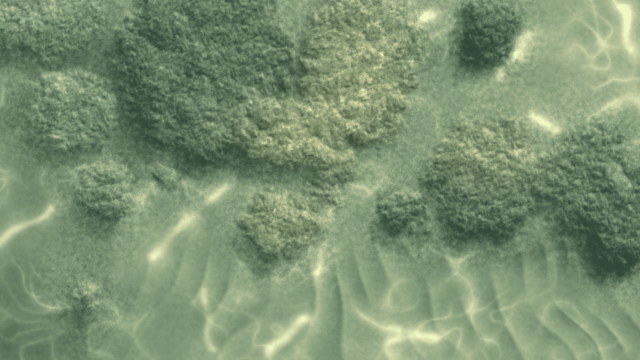
Write a Shadertoy shader that draws this texture.

```glsl
// Sunlit reef rocks on a rippled sandy seabed, seen through shallow green water.
// Warped ellipses pile into a height field, lit by its slope and by a shadow sample;
// gradient noise adds lumps and grain, while ridged noise and segments make caustics.

const vec2 LIGHT = vec2(0.45, 0.89);

// Each rock is centre.xy, radius.zw in canvas heights.
const vec4 BOULDERS[10] = vec4[10](
    vec4(0.57, 0.83, 0.26, 0.28), vec4(0.78, 0.63, 0.18, 0.12),
    vec4(1.00, 0.82, 0.19, 0.24), vec4(0.93, 0.55, 0.09, 0.08),
    vec4(1.35, 0.50, 0.19, 0.18), vec4(1.62, 0.50, 0.14, 0.18),
    vec4(1.74, 0.41, 0.13, 0.18), vec4(1.34, 0.90, 0.10, 0.12),
    vec4(0.20, 0.69, 0.14, 0.12), vec4(0.10, 0.94, 0.21, 0.12));
const vec4 STONES[6] = vec4[6](
    vec4(0.78, 0.38, 0.12, 0.10), vec4(0.89, 0.46, 0.06, 0.06),
    vec4(1.12, 0.41, 0.09, 0.09), vec4(0.29, 0.46, 0.10, 0.11),
    vec4(0.24, 0.18, 0.05, 0.07), vec4(0.46, 0.49, 0.035, 0.04));

// Dim hollows and overhangs: centre.xy, radius.zw.
const vec4 HOLLOWS[8] = vec4[8](
    vec4(0.60, 0.52, 0.15, 0.05), vec4(1.42, 0.31, 0.24, 0.05),
    vec4(0.38, 0.64, 0.07, 0.12), vec4(0.29, 0.83, 0.08, 0.10),
    vec4(0.80, 0.80, 0.04, 0.09), vec4(0.98, 0.61, 0.05, 0.03),
    vec4(1.68, 0.27, 0.12, 0.06), vec4(1.32, 0.88, 0.10, 0.10));

// Each sun streak runs from xy to zw.
const vec4 STREAKS[11] = vec4[11](
    vec4(0.43, 0.29, 0.62, 0.48), vec4(0.00, 0.33, 0.14, 0.42),
    vec4(0.87, 0.25, 0.93, 0.42), vec4(0.75, 0.02, 0.84, 0.11),
    vec4(1.08, 0.89, 1.20, 0.96), vec4(1.48, 0.69, 1.54, 0.64),
    vec4(1.39, 0.79, 1.46, 0.90), vec4(1.73, 0.97, 1.77, 0.80),
    vec4(1.09, 0.05, 1.20, 0.06), vec4(0.57, 0.20, 0.59, 0.04),
    vec4(0.34, 0.40, 0.42, 0.50));

vec2 hashGradient(vec2 cell) {
    vec2 s = vec2(dot(cell, vec2(127.1, 311.7)), dot(cell, vec2(269.5, 183.3)));
    return 2.0 * fract(sin(s) * 43758.5) - 1.0;
}
float gradientNoise(vec2 p) {
    vec2 i = floor(p), f = p - i, e = vec2(1.0, 0.0);
    vec2 u = f * f * f * (f * (f * 6.0 - 15.0) + 10.0);
    float low = mix(dot(hashGradient(i), f), dot(hashGradient(i + e), f - e), u.x);
    float high = mix(dot(hashGradient(i + e.yx), f - e.yx),
                     dot(hashGradient(i + 1.0), f - 1.0), u.x);
    return mix(low, high, u.y);
}
// Octaves of noise in x; rounded lumps parted by creases in y.
vec2 octaves(vec2 p) {
    vec2 sum = vec2(0.0);
    float amp = 0.5;
    for (int i = 0; i < 4; i++) {
        float n = gradientNoise(p);
        sum += amp * vec2(n, abs(n));
        p = mat2(1.6, 1.2, -1.2, 1.6) * p + 3.7;
        amp *= 0.58;
    }
    return sum;
}
float fbm(vec2 p) { return octaves(p).x; }

float glow(vec2 p, vec4 spot) {
    vec2 q = (p - spot.xy) / spot.zw;
    return exp(-dot(q, q));
}
// Folds one rock into (greatest depth inside, piled height).
vec2 addRock(vec2 pile, vec2 p, vec4 rock) {
    float depth = (1.0 - length((p - rock.xy) / rock.zw)) * min(rock.z, rock.w);
    float t = 1.0 - clamp(depth / 0.09, 0.0, 1.0);
    return vec2(max(pile.x, depth), pile.y + 0.055 * (1.0 - t * t));
}
vec2 rockPile(vec2 p) {
    vec2 q = p + 0.11 * vec2(fbm(p * 6.0), fbm(p * 6.0 + 19.0));
    vec2 pile = vec2(-1.0, 0.0);
    for (int i = 0; i < 10; i++) pile = addRock(pile, q, BOULDERS[i]);
    for (int i = 0; i < 6; i++) pile = addRock(pile, q, STONES[i]);
    pile.y += 0.13 * octaves(p * 8.0).y * smoothstep(-0.01, 0.04, pile.x);
    return pile;
}
float sandRipples(vec2 p) {
    float slope = mix(-0.7, 0.5, smoothstep(0.5, 1.2, p.x));
    float f = fract((p.x + slope * (p.y - 0.2)) * 11.0 + 1.4 * gradientNoise(p * 4.0));
    float profile = smoothstep(0.0, 0.2, f) * (1.0 - f) - 0.4;
    return profile * smoothstep(-0.35, 0.3, gradientNoise(p * 7.0 + 2.0));
}
float causticNet(vec2 p, float scale) {
    p += 0.06 * vec2(gradientNoise(p * 6.0), gradientNoise(p * 6.0 + 8.0));
    float ridge = 1.0 - abs(gradientNoise(p * scale));
    return pow(ridge, 11.0) * smoothstep(-0.15, 0.4, gradientNoise(p * 5.0 + scale));
}
float sunStreaks(vec2 p) {
    p += 0.03 * vec2(gradientNoise(p * 11.0), gradientNoise(p * 11.0 + 4.0));
    float sum = 0.0;
    for (int i = 0; i < 11; i++) {
        vec2 a = STREAKS[i].xy, along = STREAKS[i].zw - a;
        float t = clamp(dot(p - a, along) / dot(along, along), 0.0, 1.0);
        float d = length(p - a - along * t);
        sum += 0.8 * exp(-d * d / 0.0002) + 0.4 * exp(-d * d / 0.003);
    }
    return sum * clamp(0.75 + 1.4 * gradientNoise(p * 13.0), 0.1, 1.4);
}

void mainImage(out vec4 fragColor, in vec2 fragCoord) {
    vec2 p = fragCoord / iResolution.y;
    vec2 pile = rockPile(p);
    float rock = smoothstep(-0.01, 0.03, pile.x);
    float shadow = smoothstep(0.01, 0.08, rockPile(p + LIGHT * 0.06).y - pile.y);
    float grain = fbm(p * 70.0);

    // Sand: broad light, ripples, caustics and grit near the rocks.
    float sand = 0.59 - 0.15 * glow(p, vec4(0.0, 0.03, 0.35, 0.25))
               - 0.11 * glow(p, vec4(0.1, 0.7, 0.35, 0.28))
               + 0.06 * glow(p, vec4(1.65, 0.9, 0.35, 0.3));
    float rippleZone = (1.0 - smoothstep(0.25, 0.42, p.y)) * smoothstep(0.1, 0.8, p.x);
    sand += 0.2 * sandRipples(p) * rippleZone + 0.13 * fbm(p * 6.0);
    sand *= 1.0 - 0.22 * shadow;
    float net = causticNet(p, 7.0) + 0.6 * causticNet(p + 3.0, 13.0);
    sand += 0.22 * net * (1.0 - 0.8 * shadow);
    sand += grain * mix(0.08, 0.26, smoothstep(-0.12, 0.0, pile.x));

    // Rock: slope toward the sun, warm lit crown and porous grain.
    float slope = (pile.y - rockPile(p + LIGHT * 0.007).y) / 0.007;
    float crown = glow(p, vec4(1.0, 0.8, 0.18, 0.25)) + 0.8 * glow(p, vec4(0.8, 0.62, 0.18, 0.1))
                + 0.7 * glow(p, vec4(1.37, 0.58, 0.18, 0.11))
                + 0.8 * glow(p, vec4(0.79, 0.39, 0.13, 0.1));
    float stone = 0.44 + 0.17 * crown + 0.1 * (1.0 - smoothstep(0.25, 0.45, p.x));
    stone += 0.1 * clamp(slope, -1.6, 1.8) + 0.34 * grain + 0.15 * fbm(p * 10.0 + 6.0);
    stone += 0.2 * crown * smoothstep(0.05, 0.25, fbm(p * 24.0 + 2.0));
    stone *= 1.0 - 0.25 * shadow;

    float tone = mix(sand, stone, rock) + sunStreaks(p) * mix(0.27, 0.12, rock);
    for (int i = 0; i < 8; i++) tone -= 0.13 * glow(p, HOLLOWS[i]);
    tone = 0.5 * (tone + 0.27 + sqrt((tone - 0.27) * (tone - 0.27) + 0.008));
    tone = min(tone, 0.97);
    float warmth = smoothstep(0.6, 0.85, tone);
    vec3 color = vec3(tone - 0.09 + 0.06 * warmth, tone, tone * 0.79);
    color += vec3(0.025, 0.0, -0.025) * rock * crown;
    fragColor = vec4(clamp(color, 0.0, 1.0), 1.0);
}
```
